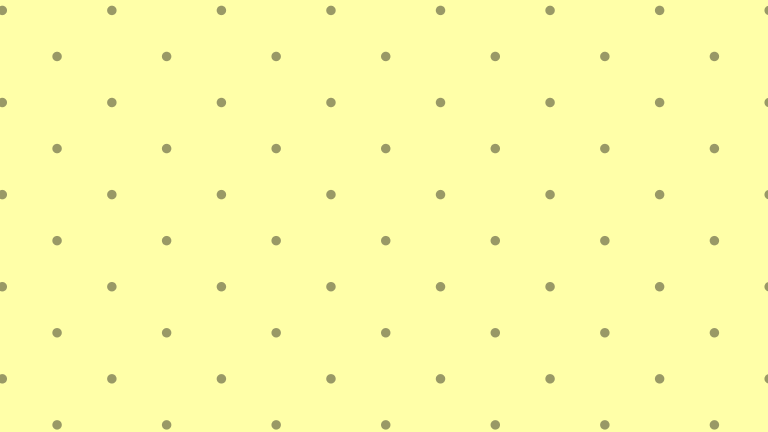
A Shadertoy shader for this pattern:

```glsl
// Staggered grid of small olive dots on pale yellow.

// Distance from p to the nearest point of a rectangular lattice
float latticeDistance(vec2 p, vec2 cell) {
    return length(p - cell * round(p / cell));
}

void mainImage(out vec4 fragColor, in vec2 fragCoord) {
    // Canvas height is one unit
    vec2 uv = fragCoord / iResolution.y;
    float pixel = 1.0 / iResolution.y;

    // Two lattices, offset by half a cell, form the staggered rows
    vec2 cell = vec2(0.2536, 0.2132);
    vec2 p = uv - vec2(0.0053, 0.1231);
    float dist = min(latticeDistance(p, cell), latticeDistance(p - 0.5 * cell, cell));

    // Antialiased dot coverage
    float dot_ = clamp(0.5 - (dist - 0.0109) / pixel, 0.0, 1.0);

    vec3 ground = vec3(1.0, 1.0, 0.66);
    vec3 olive = vec3(0.6, 0.6, 0.4);
    fragColor = vec4(mix(ground, olive, dot_), 1.0);
}
```
